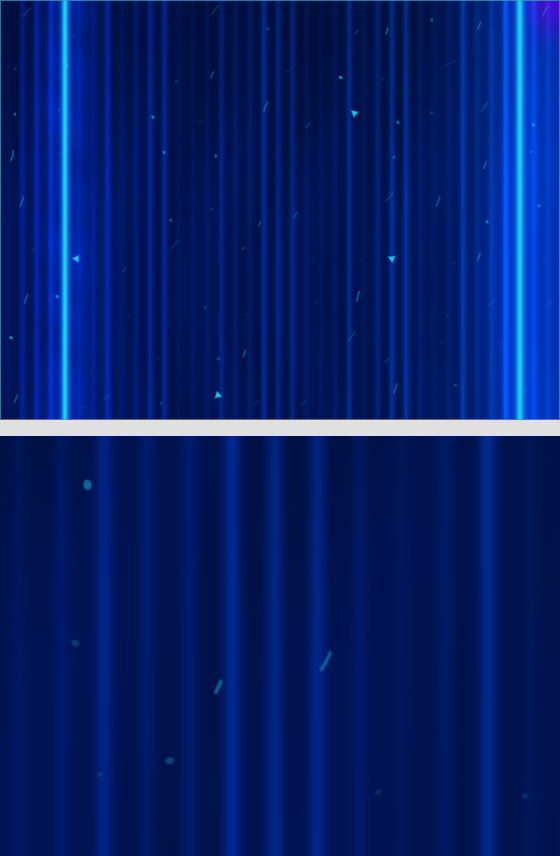
Top: the whole. Bottom: its middle third, enlarged.
A Shadertoy shader for this background:

```glsl
#define LINE_COUNT 39.4
#define LINE_OFFSET 0.57
#define LEFT_BEAM 4.0
#define RIGHT_BEAM 36.0
#define SPECK_ROWS 9.0
#define SPECK_CHANCE 0.75
#define NIGHT vec3(0.0, 0.072, 0.305)
#define DEEP_BLUE vec3(0.0, 0.13, 0.50)
#define AZURE vec3(0.0, 0.45, 0.98)
#define CYAN vec3(0.08, 0.85, 0.98)
#define RIM vec3(0.28, 0.58, 0.77)
#define TAU 6.28319

float hash(vec2 p) {
    return fract(sin(dot(p, vec2(127.1, 311.7))) * 43758.55);
}

float bell(float x, float width) {
    return exp(-x * x / (width * width));
}

// Two slow waves decide which of the evenly spaced lines stand out
float lineStrength(float i) {
    float shortWave = cos(TAU * (i - 7.0) / 4.2);
    float longWave = cos(TAU * (i - 10.0) / 8.4);
    float peak = pow(max(max(shortWave, longWave), 0.0), 3.0);
    return 0.12 + 0.15 * hash(vec2(i, 3.0)) + 0.62 * peak;
}

float capsule(vec2 p, float halfLength, float radius) {
    p.x -= clamp(p.x, -halfLength, halfLength);
    return length(p) - radius;
}

float triangle(vec2 p, float radius) {
    return max(abs(p.x) * 0.866 + p.y * 0.5, -p.y) - radius;
}

// One scratch, dot or chip per cell, most of them faint
float specks(vec2 p, float blur) {
    vec2 cell = floor(p);
    if (hash(cell + 4.7) > SPECK_CHANCE) return 0.0;
    vec2 jitter = vec2(hash(cell + 11.3), hash(cell + 27.9));
    vec2 q = p - cell - mix(vec2(0.2), vec2(0.8), jitter);
    float kind = hash(cell + 53.1);
    float light = hash(cell + 71.7);
    float angle = kind < 0.45 ? mix(0.4, 1.4, light) : TAU * light;
    q = mat2(cos(angle), -sin(angle), sin(angle), cos(angle)) * q;

    float d;
    float opacity = mix(0.12, 0.65, light * light);
    if (kind < 0.45) {
        q.y += 3.0 * (jitter.x - 0.5) * q.x * q.x;
        d = capsule(q, mix(0.04, 0.12, jitter.y), 0.012);
    } else if (kind < 0.92) {
        d = length(q * vec2(1.0, 1.3)) - mix(0.02, 0.042, light);
    } else {
        d = triangle(q, 0.045);
        opacity = 0.9;
    }
    return opacity * (1.0 - smoothstep(-blur, blur, d));
}

void mainImage(out vec4 fragColor, in vec2 fragCoord) {
    vec2 uv = fragCoord / iResolution.xy;
    vec2 p = fragCoord / iResolution.y;
    float s = uv.x * LINE_COUNT - LINE_OFFSET;
    float fromLeft = s - LEFT_BEAM;
    float fromRight = s - RIGHT_BEAM;

    // Wide glow around both beams, with soft patches on the left
    float patches = 0.5 + 0.25 * sin(uv.y * 17.0 + 1.2) + 0.25 * sin(uv.y * 41.0 + s);
    float leftGlow = bell(fromLeft, 1.7) * (0.6 + 0.25 * patches);
    leftGlow += fromLeft > 0.0 ? 0.38 * (1.0 - bell(fromLeft, 0.8)) * exp(-fromLeft / 2.6) : 0.0;
    float rightGlow = fromRight < 0.0 ? exp(fromRight / 2.6) : mix(0.75, 1.0, bell(fromRight, 1.0));
    float glow = leftGlow + rightGlow;

    // Dark ground, dimmer toward the top
    vec3 color = NIGHT * (1.0 - 0.22 * smoothstep(0.45, 1.0, uv.y));
    color *= 1.0 + 0.06 * sin(s * 0.9 + 2.0 * sin(uv.y * 5.0));
    color += leftGlow * vec3(0.0, 0.09, 0.42);
    color += rightGlow * vec3(0.0, 0.17, 0.53);

    // Thin evenly spaced lines, greener toward the right
    float i = floor(s + 0.5);
    float profile = bell(s - i, 0.20);
    vec3 lineTint = mix(vec3(0.0, 0.07, 0.38), vec3(0.0, 0.17, 0.34), uv.x);
    color += lineTint * profile * lineStrength(i) * (1.0 + 0.5 * min(glow, 1.0));

    // Violet upper right corner
    vec2 corner = (uv - vec2(0.985, 1.0)) / vec2(0.045, 0.08);
    color += vec3(0.28, -0.14, 0.14) * exp(-dot(corner, corner));

    // Two bright beams: azure flanks and cyan cores
    float flank = max(bell(fromLeft, 0.34), bell(fromRight, 0.36));
    float core = max(bell(fromLeft, 0.17), bell(fromRight, 0.19));
    color = mix(color, AZURE, 0.85 * flank);
    color = mix(color, CYAN, core);

    // Scattered wear
    float blur = max(0.012, SPECK_ROWS / iResolution.y);
    color = mix(color, CYAN, specks(p * SPECK_ROWS, blur));

    // Fine pale rim
    vec2 inset = min(p, vec2(iResolution.x / iResolution.y, 1.0) - p);
    float rim = 1.0 - smoothstep(0.0008, 0.0026, min(inset.x, inset.y));
    color = mix(color, RIM, 0.85 * rim);

    fragColor = vec4(clamp(color, 0.0, 1.0), 1.0);
}
```
